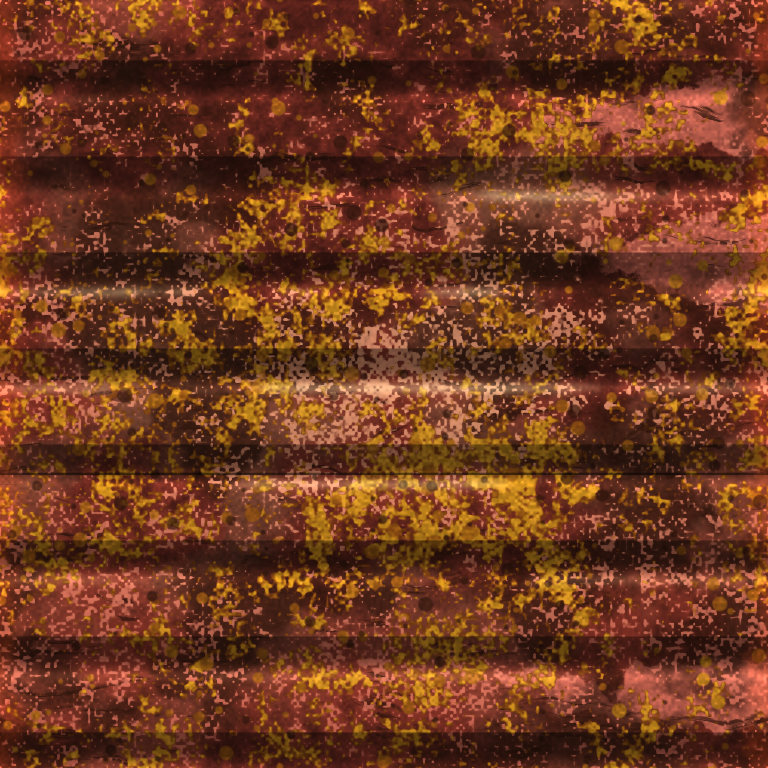
Reproduce this texture procedurally as a WebGL 1 fragment shader.

```glsl
precision highp float;
// Corrugated rusty metal: eight horizontal ribs under peeling paint, stains and ochre lichen.
uniform vec2 u_resolution;

const float RIBS = 8.0;
const float RIB_PHASE = 0.365;
const float SHADOW = 0.56;        // brightness in the rib groove
const float CREST = 0.41;         // crest position within a rib
const float SEAM_Y = 0.383;
const float SEAM_WIDTH = 0.0016;
const float SPOT_CELLS = 36.0;
const vec2 WEAR_CENTER = vec2(0.52, 0.51);
const vec2 WEAR_SIZE = vec2(0.48, 0.30);

const vec3 DARK_RUST = vec3(0.29, 0.11, 0.085);
const vec3 RED_RUST = vec3(0.53, 0.20, 0.15);
const vec3 FILM = vec3(0.53, 0.35, 0.25);
const vec3 PINK_PAINT = vec3(0.77, 0.39, 0.32);
const vec3 PALE_FLAKE = vec3(0.87, 0.60, 0.45);
const vec3 BROWN_OCHRE = vec3(0.50, 0.25, 0.06);
const vec3 YELLOW_OCHRE = vec3(0.79, 0.56, 0.10);
const vec3 BARE_METAL = vec3(0.72, 0.66, 0.50);
const vec3 SOOT = vec3(0.19, 0.085, 0.05);

float hash(vec2 p) {
  vec3 q = fract(p.xyx * 0.1031);
  q += dot(q, q.yzx + 33.33);
  return fract((q.x + q.y) * q.z);
}

// Value noise that wraps over the canvas; freq gives the cells across and down.
float noise(vec2 uv, vec2 freq, float seed) {
  vec2 p = uv * freq;
  vec2 i = floor(p);
  vec2 f = p - i;
  f = f * f * (3.0 - 2.0 * f);
  float a = hash(mod(i, freq) + seed);
  float b = hash(mod(i + vec2(1.0, 0.0), freq) + seed);
  float c = hash(mod(i + vec2(0.0, 1.0), freq) + seed);
  float d = hash(mod(i + 1.0, freq) + seed);
  return mix(mix(a, b, f.x), mix(c, d, f.x), f.y);
}

float fbm(vec2 uv, vec2 freq, float seed) {
  float sum = 0.0;
  float gain = 0.5;
  for (int i = 0; i < 5; i++) {
    sum += gain * noise(uv, freq, seed + float(i) * 17.0);
    freq *= 2.0;
    gain *= 0.55;
  }
  return sum / 1.055;
}

// Scattered round spots of random size; density is the share of filled cells.
float spots(vec2 uv, float density, float seed) {
  vec2 p = uv * SPOT_CELLS;
  float mask = 0.0;
  for (int y = -1; y <= 1; y++) {
    for (int x = -1; x <= 1; x++) {
      vec2 cell = floor(p) + vec2(float(x), float(y));
      vec2 id = mod(cell, SPOT_CELLS) + seed;
      vec2 center = cell + vec2(hash(id + 3.1), hash(id + 7.7));
      float radius = mix(0.10, 0.36, pow(hash(id + 12.3), 2.0));
      float disc = 1.0 - smoothstep(radius - 0.06, radius + 0.06, length(p - center));
      mask = max(mask, disc * step(hash(id + 19.9), density));
    }
  }
  return mask;
}

float blob(vec2 uv, vec2 center, vec2 size) {
  vec2 d = (uv - center) / size;
  return exp(-dot(d, d));
}

void main() {
  vec2 uv = gl_FragCoord.xy / u_resolution;
  vec2 warp = vec2(fbm(uv, vec2(9.0), 5.0), fbm(uv, vec2(9.0), 41.0)) - 0.5;
  vec2 q = uv + 0.05 * warp;
  float wear = blob(q, WEAR_CENTER, WEAR_SIZE);
  float broad = fbm(q, vec2(5.0, 8.0), 11.0);
  float fine = fbm(uv, vec2(44.0), 23.0);
  float grain = noise(uv, vec2(250.0), 71.0);

  // Rusted base and thin greyish film
  vec3 color = mix(DARK_RUST, RED_RUST, smoothstep(0.30, 0.62, 0.5 * broad + 0.5 * fine));
  float haze = blob(q, vec2(0.17, 0.50), vec2(0.17, 0.27)) + blob(q, vec2(0.66, 0.74), vec2(0.20, 0.09));
  float film = smoothstep(0.42, 0.64, fbm(q, vec2(6.0), 91.0) + 0.17 * haze - 0.04);
  color = mix(color, FILM, 0.62 * film * (0.35 + 0.65 * max(haze, wear)));

  // Pink paint left along the right side
  float paint = blob(q, vec2(0.98, 0.85), vec2(0.32, 0.055)) + blob(q, vec2(0.98, 0.65), vec2(0.33, 0.075))
              + blob(q, vec2(0.98, 0.10), vec2(0.32, 0.055));
  paint = smoothstep(0.48, 0.56, paint + 0.7 * (broad - 0.5) + 0.5 * (fine - 0.5));
  color = mix(color, PINK_PAINT, 0.88 * paint);

  // Soot stains, horizontal cracks and pale flakes
  float stain = smoothstep(0.50, 0.65, fbm(q, vec2(7.0, 9.0), 131.0) + 0.15 * (fine - 0.5));
  color = mix(color, SOOT, 0.68 * stain);
  float crack = smoothstep(0.68, 0.80, fbm(q, vec2(12.0, 90.0), 151.0));
  color = mix(color, SOOT, 0.75 * crack);
  float flake = smoothstep(0.60, 0.74, 0.55 * fine + 0.45 * grain + 0.10 * wear + 0.35 * (broad - 0.5));
  color = mix(color, mix(PINK_PAINT, PALE_FLAKE, wear), 0.78 * flake);

  // Ochre lichen crust and round spots
  float crust = 0.7 * fbm(q, vec2(38.0), 171.0) + 0.3 * noise(uv, vec2(190.0), 191.0);
  crust += 0.09 * wear + 0.5 * (fbm(q, vec2(6.0), 211.0) - 0.5);
  float lichen = smoothstep(0.56, 0.65, crust);
  vec3 ochre = mix(BROWN_OCHRE, YELLOW_OCHRE, smoothstep(0.60, 0.76, crust + 0.12 * (grain - 0.5)));
  color = mix(color, ochre, 0.85 * lichen);
  color = mix(color, mix(BROWN_OCHRE, YELLOW_OCHRE, 0.65 * fine + 0.4 * paint), 0.8 * spots(uv, 0.24, 231.0));
  color = mix(color, SOOT, 0.7 * spots(uv + 0.013, 0.15, 271.0));

  // Rib shading: sharp step, dark groove, bright crest, flat face
  float rib = fract(RIB_PHASE - RIBS * uv.y);
  float aa = RIBS / u_resolution.y;
  float crest = exp(-pow((rib - CREST) / 0.065, 2.0));
  float shade = mix(SHADOW, 1.04, smoothstep(0.18, 0.42, rib)) - 0.10 * smoothstep(0.5, 1.0, rib);
  shade = mix(shade, SHADOW, smoothstep(1.0 - aa, 1.0, rib));
  color = mix(color, BARE_METAL, 0.42 * crest * max(wear, haze) * smoothstep(0.38, 0.60, broad));
  color *= shade + 0.20 * crest;

  // Seam, warm side edges and grain
  color *= 1.0 - 0.5 * (1.0 - smoothstep(0.5, 1.5, abs(uv.y - SEAM_Y) / SEAM_WIDTH));
  float edge = 1.0 - smoothstep(0.0, 0.04, min(uv.x, 1.0 - uv.x) + 0.06 * (fine - 0.5));
  color += edge * vec3(0.16, 0.05, 0.015);
  color *= 0.86 + 0.28 * grain;
  gl_FragColor = vec4(clamp(color, 0.0, 1.0), 1.0);
}
```
